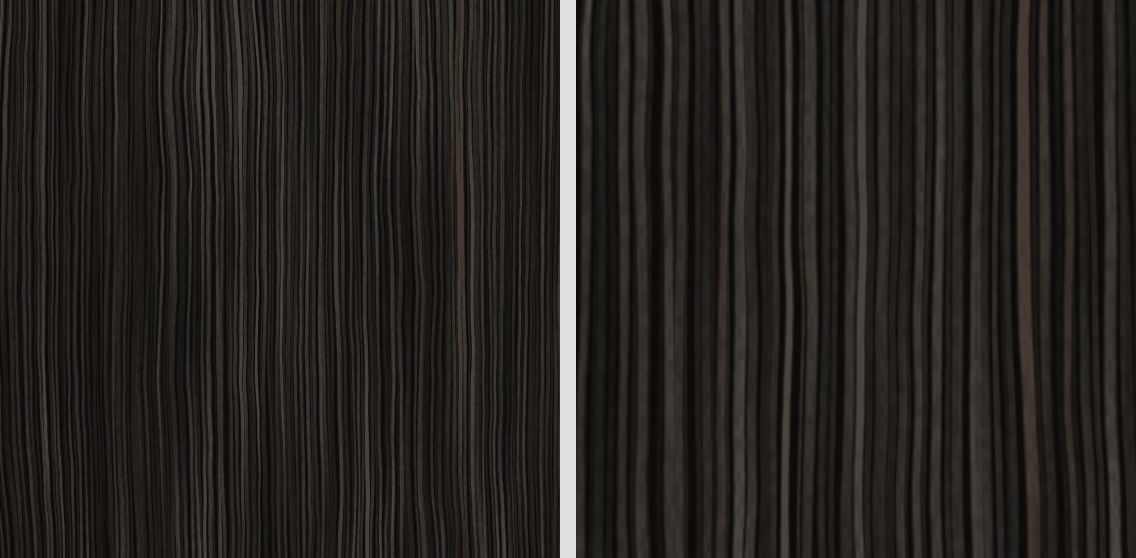
Left, the full canvas; right, a detail of the centre.
A WebGL 1 fragment shader for this texture:

```glsl
precision highp float;
// Dark ebony veneer: near-black wood with fine, wavering vertical grain.
// Two layers of jittered fibre lines are bent by slow noise, faded along
// their length, then tinted and roughened by small pores.
uniform vec2 u_resolution;

float hash(vec2 p) {
  vec3 q = fract(p.xyx * vec3(0.1031, 0.1030, 0.0973));
  q += dot(q, q.yzx + 33.33);
  return fract((q.x + q.y) * q.z);
}

float noise(vec2 p) {
  vec2 i = floor(p), f = fract(p);
  f = f * f * (3.0 - 2.0 * f);
  return mix(mix(hash(i), hash(i + vec2(1.0, 0.0)), f.x),
             mix(hash(i + vec2(0.0, 1.0)), hash(i + vec2(1.0, 1.0)), f.x), f.y);
}

// Brightness (x) and warmth (y) of the strongest fibre at p.
vec2 fibres(vec2 p, float count, float seed) {
  float x = p.x * count;
  float soft = max(0.13, 0.8 * count / u_resolution.x);
  vec2 strongest = vec2(0.0);
  for (int k = -1; k <= 1; k++) {
    float id = floor(x) + float(k);
    vec2 key = vec2(id + 40.0, seed);
    float wander = noise(vec2(id * 7.0 + seed, p.y * 5.0)) - 0.5;
    float centre = id + 0.5 + 0.5 * (hash(key) - 0.5) + 0.35 * wander;
    float swell = noise(vec2(id * 5.0 + seed + 300.0, p.y * 7.0));
    float width = 0.13 + 0.15 * hash(key + 17.0) + 0.10 * swell;
    float line = 1.0 - smoothstep(width - soft, width + soft, abs(x - centre));
    float fade = noise(vec2(id * 3.0 + seed + 700.0, p.y * 3.5));
    float level = line * (0.18 + 0.50 * hash(key + 31.0) + 0.50 * fade);
    if (level > strongest.x) strongest = vec2(level, hash(key + 53.0));
  }
  return strongest;
}

void main() {
  vec2 uv = gl_FragCoord.xy / u_resolution.x;

  // Bend the grain: broad sway, then smaller kinks
  vec2 p = uv;
  p.x += 0.022 * (noise(vec2(uv.x * 5.0, uv.y * 2.6)) - 0.5);
  p.x += 0.009 * (noise(vec2(uv.x * 13.0 + 50.0, uv.y * 6.0)) - 0.5);
  p.x += 0.0025 * (noise(vec2(uv.x * 32.0 + 90.0, uv.y * 19.0)) - 0.5);

  // Main lines with thinner, dimmer ones in the gaps
  vec2 bold = fibres(p, 88.0, 3.0);
  vec2 thin = fibres(p + vec2(0.013, 0.37), 137.0, 211.0) * vec2(0.48, 1.0);
  vec2 grain = bold.x > thin.x ? bold : thin;

  // Light and dark bands, long streaks and pores
  float band = noise(vec2(p.x * 17.0 + 20.0, p.y * 2.2));
  float streak = noise(vec2(p.x * 310.0, p.y * 9.0));
  float pore = noise(vec2(p.x * 420.0, uv.y * 150.0));
  float light = grain.x * (0.62 + 0.72 * band);
  light *= 0.74 + 0.34 * streak + 0.24 * pore;

  // Near-black base rising to grey or slightly brown fibres
  vec3 ebony = vec3(0.050, 0.046, 0.039);
  vec3 greyFibre = vec3(0.250, 0.236, 0.214);
  vec3 brownFibre = vec3(0.240, 0.204, 0.178);
  vec3 fibre = mix(greyFibre, brownFibre, smoothstep(0.45, 0.95, grain.y));
  vec3 colour = mix(ebony, fibre, min(light, 1.15));
  colour += 0.012 * (pore - 0.5);
  gl_FragColor = vec4(colour, 1.0);
}
```
